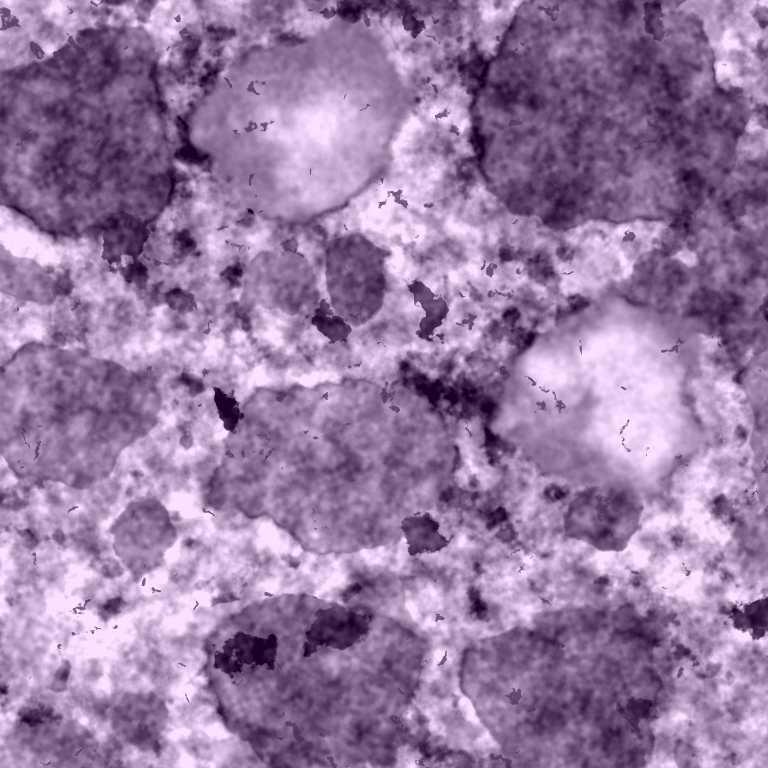
A Shadertoy shader for this texture:

```glsl
// Polished rock section in violet tones: a pale mottled matrix holding broken
// grains, cloudy bright crystals and black ragged inclusions. Grains are warped
// rounded polygons scattered on jittered grids; fractal noise adds the texture.

#define BIG_GRID 3.0        // cells across the canvas, per grain layer
#define MID_GRID 7.0
#define DARK_GRID 7.5
#define SPECK_GRID 36.0
#define MATRIX_TONE 0.74
#define MOTTLE 0.90         // strength of the medium mottling
#define GRIT 0.20           // strength of the finest texture
#define EDGE 0.004          // softness of grain edges, in canvas units
#define TINT vec3(0.0, -0.11, 0.04)

struct Grain {
    float dist;    // signed distance in canvas units
    float depth;   // depth inside, relative to the grain radius
    vec2 cell;
};

float hash(vec2 p, float seed) {
    uvec3 q = uvec3(ivec3(floor(vec3(p, seed))));
    q = q * 1664525u + 1013904223u;
    for (int i = 0; i < 2; i++) {
        q.x += q.y * q.z;
        q.y += q.z * q.x;
        q.z += q.x * q.y;
        q ^= q >> 16u;
    }
    return float(q.x >> 8u) / 16777216.0;
}

float noise(vec2 p, float seed) {
    vec2 i = floor(p), f = fract(p);
    f = f * f * (3.0 - 2.0 * f);
    vec2 e = vec2(1.0, 0.0);
    return mix(mix(hash(i, seed), hash(i + e, seed), f.x),
               mix(hash(i + e.yx, seed), hash(i + e.xx, seed), f.x), f.y);
}

mat2 rotation(float angle) {
    float c = cos(angle), s = sin(angle);
    return mat2(c, s, -s, c);
}

// Fractal noise centred on zero
float fbm(vec2 p, float seed) {
    float sum = 0.0, amplitude = 0.5;
    for (int i = 0; i < 4; i++) {
        p = rotation(0.6) * p;
        sum += amplitude * (noise(p, seed + float(i)) - 0.5);
        p *= 2.03;
        amplitude *= 0.55;
    }
    return sum;
}

// Rounded irregular polygon of unit size
float polygon(vec2 p, vec2 cell, float seed) {
    float sum = 0.0;
    for (int k = 0; k < 7; k++) {
        float side = float(k);
        float angle = 6.2832 * (side + 0.6 * hash(cell, seed + side)) / 7.0;
        float reach = mix(0.75, 1.1, hash(cell, seed + 10.0 + side));
        float h = dot(p, vec2(cos(angle), sin(angle))) - reach;
        sum += exp(9.0 * min(h, 4.0));
    }
    return log(sum) / 9.0;
}

// Nearest grain of one scattered layer; radii are in cell units
Grain scatter(vec2 uv, float grid, float presence, vec2 radii, float stretch, float seed) {
    Grain best = Grain(1.0, -1.0, vec2(0.0));
    vec2 p = uv * grid + 0.2;
    for (int y = -1; y <= 1; y++)
    for (int x = -1; x <= 1; x++) {
        vec2 cell = floor(p) + vec2(x, y);
        if (hash(cell, seed) > presence) continue;
        vec2 jitter = vec2(hash(cell, seed + 1.0), hash(cell, seed + 2.0)) - 0.5;
        float radius = mix(radii.x, radii.y, hash(cell, seed + 3.0));
        vec2 q = rotation(6.2832 * hash(cell, seed + 4.0)) * (p - cell - 0.5 - 0.5 * jitter);
        q.y *= mix(1.0, stretch, hash(cell, seed + 5.0));
        float h = polygon(q / radius, cell, seed + 20.0);
        float d = h * radius / grid;
        if (d < best.dist) best = Grain(d, -h, cell);
    }
    return best;
}

float cover(float d, float softness) {
    return 1.0 - smoothstep(-softness, softness, d);
}

void mainImage(out vec4 fragColor, in vec2 fragCoord) {
    vec2 uv = fragCoord / iResolution.y;

    // Shared textures and the ragged warp of all outlines
    float broad = fbm(uv * 4.0, 100.0);
    float cloud = fbm(uv * 11.0, 110.0);
    float mottle = fbm(uv * 36.0, 120.0);
    float grit = noise(rotation(0.4) * uv * 130.0, 130.0) - 0.5;
    vec2 ragged = vec2(fbm(uv * 50.0, 140.0), fbm(uv * 50.0, 150.0));
    vec2 bent = uv + 0.07 * vec2(cloud, fbm(uv * 11.0, 160.0)) + 0.014 * ragged;

    // Pale matrix with dark pores
    float pores = smoothstep(0.06, 0.24, fbm(uv * 27.0, 170.0) - 0.4 * broad);
    float tone = MATRIX_TONE + 0.5 * broad + 0.3 * cloud + MOTTLE * mottle + GRIT * grit;
    tone -= 0.32 * pores;

    // Medium fragments
    Grain mid = scatter(bent, MID_GRID, 0.6, vec2(0.22, 0.48), 1.8, 200.0);
    float midTone = mix(0.36, 0.82, hash(mid.cell, 260.0)) + 0.45 * mottle + 0.4 * cloud + GRIT * grit;
    tone = mix(tone, midTone, 0.88 * cover(mid.dist, EDGE));

    // Large grains: cloudy crystals with bright cores, or flat dark fragments
    Grain big = scatter(bent, BIG_GRID, 0.85, vec2(0.36, 0.56), 1.4, 300.0);
    float kind = mod(big.cell.x + big.cell.y, 3.0);
    float core = smoothstep(0.0, 0.5, big.depth + 0.9 * cloud + 0.5 * broad);
    float crystal = mix(0.57, 0.96, core) + 0.22 * mottle + 0.08 * grit;
    float fragment = mix(0.40, 0.60, hash(big.cell, 360.0))
                   + 0.5 * mottle + 0.4 * cloud + GRIT * grit;
    float isCrystal = 1.0 - step(0.5, kind);
    float rim = exp(-pow(big.dist / 0.007, 2.0)) * smoothstep(-0.05, 0.15, cloud);
    tone = mix(tone, mix(fragment, crystal, isCrystal),
               0.93 * cover(big.dist, EDGE * (1.0 + isCrystal)));
    tone -= 0.22 * rim;

    // Black inclusions and scattered specks
    vec2 torn = bent + 0.03 * ragged;
    Grain dark = scatter(torn, DARK_GRID, 0.28, vec2(0.10, 0.36), 2.2, 400.0);
    float darkTone = 0.2 + 0.5 * mottle + 0.2 * grit + 0.12 * hash(dark.cell, 460.0);
    tone = mix(tone, darkTone, 0.95 * cover(dark.dist, EDGE));
    Grain speck = scatter(torn, SPECK_GRID, 0.16, vec2(0.08, 0.28), 2.0, 500.0);
    tone = mix(tone, 0.3, 0.75 * cover(speck.dist, 0.6 * EDGE));

    fragColor = vec4(clamp(clamp(tone, 0.1, 0.99) + TINT, 0.0, 1.0), 1.0);
}
```
